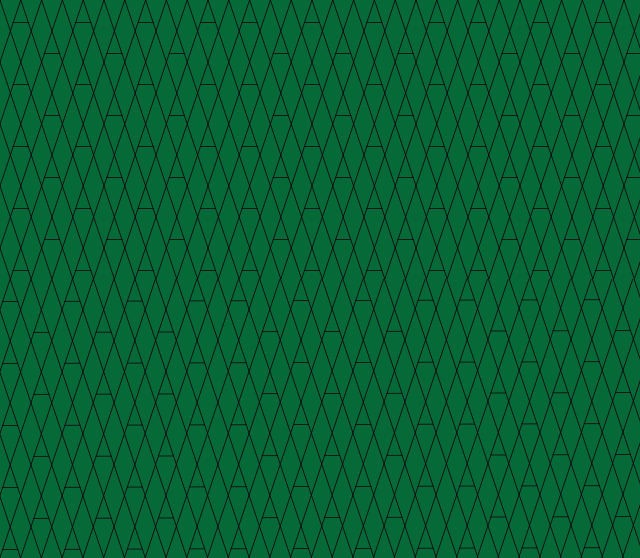
Write a WebGL 2 fragment shader that draws this pattern.

```glsl
#version 300 es
precision highp float;
// Green harlequin lattice of tall diamonds, some crossed by a short bar.

uniform vec2 u_resolution;
out vec4 outColor;

const vec3 GREEN = vec3(0.02, 0.41, 0.22);
const vec3 INK = vec3(0.07, 0.01, 0.05);
const vec2 CELLS = vec2(30.77, 18.0);     // diamonds across, half diamonds down
const vec2 BLOCK = vec2(11.0, 9.0);       // cells in one repeat block
const float LINE_WIDTH = 0.00124;         // share of the canvas width
const float BAR_DEPTH = 0.725;            // bar position below the apex, in half diamonds
const float BAR_STEP = 3.0;               // diamonds between bars in a row
const float FIRST_BAR = 1.0;              // first bar in a block
const float BLOCK_SHIFT = 0.51;           // sideways shift of each lower block row
const vec2 BLOCK_DRIFT = vec2(0.0013, 0.002); // slight misalignment of lower blocks

// Box-filtered coverage of a thin line at distance d from its centre.
float stroke(float d, float pixel) {
    float reach = 0.5 * (LINE_WIDTH + pixel);
    return clamp((reach - d) / pixel, 0.0, min(1.0, LINE_WIDTH / pixel));
}

// Distance from a coordinate to the nearest integer.
float toInteger(float x) {
    return abs(fract(x + 0.5) - 0.5);
}

// Distance to the nearest bar, for a position inside a block.
float barDistance(vec2 p, vec2 cellSize) {
    float odd = mod(floor(p.y), 2.0);
    float first = FIRST_BAR + 0.5 * BAR_STEP * odd;
    float index = clamp(round((p.x - first) / BAR_STEP), 0.0, 3.0 - odd);
    float along = abs(p.x - first - BAR_STEP * index) - 0.5 * BAR_DEPTH;
    float across = fract(p.y) - BAR_DEPTH;
    return length(vec2(max(along, 0.0), across) * cellSize);
}

void main() {
    vec2 uv = gl_FragCoord.xy / u_resolution;
    float pixel = 1.0 / u_resolution.x;
    vec2 cellSize = vec2(1.0, u_resolution.y / u_resolution.x) / CELLS;

    // Cell coordinates, counted downward from the upper left corner.
    vec2 cell = vec2(uv.x, 1.0 - uv.y) * CELLS;
    float blockRow = floor(cell.y / BLOCK.y);
    vec2 local = cell - vec2(0.0, blockRow * BLOCK.y);
    local += blockRow * (vec2(BLOCK_SHIFT, 0.0) + BLOCK_DRIFT * cell.x);

    // Two families of diagonals form the diamonds.
    float slopeScale = 1.0 / length(vec2(1.0, 0.5) / cellSize);
    float rising = stroke(toInteger(local.x + 0.5 * local.y) * slopeScale, pixel);
    float falling = stroke(toInteger(local.x - 0.5 * local.y) * slopeScale, pixel);

    // Short bars, staggered from row to row.
    vec2 inBlock = vec2(mod(local.x, BLOCK.x), local.y);
    float bar = stroke(barDistance(inBlock, cellSize), pixel);

    float ink = 1.0 - (1.0 - rising) * (1.0 - falling) * (1.0 - bar);
    outColor = vec4(mix(GREEN, INK, ink), 1.0);
}
```
